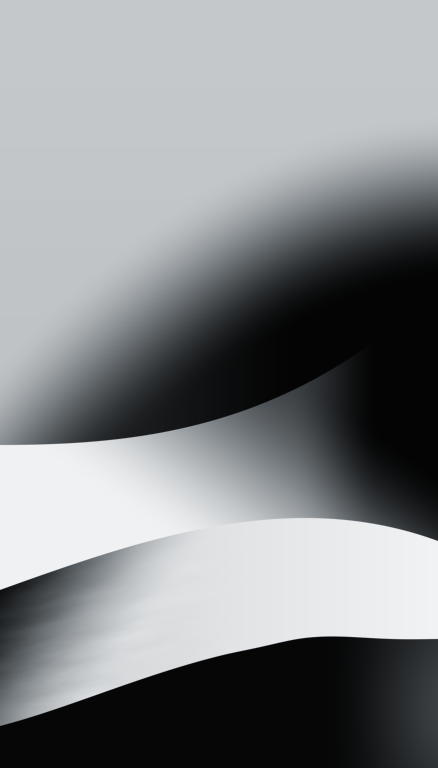
Write a WebGL 2 fragment shader that draws this background.

```glsl
#version 300 es
precision highp float;
// Monochrome studio backdrop: a soft diagonal shadow falls across pale grey,
// and two satin ribbons sweep over it. Polynomial curves give the edges,
// smoothstep ramps give the shading, stretched value noise a faint sheen.
uniform vec2 u_resolution;
out vec4 fragColor;

float hash(vec2 p) {
  return fract(sin(dot(p, vec2(127.1, 311.7))) * 43758.5453);
}

float noise(vec2 p) {
  vec2 i = floor(p), f = fract(p);
  f = f * f * (3.0 - 2.0 * f);
  return mix(mix(hash(i), hash(i + vec2(1, 0)), f.x),
             mix(hash(i + vec2(0, 1)), hash(i + vec2(1, 1)), f.x), f.y);
}

float fbm(vec2 p) {
  float sum = 0.0, amp = 0.5;
  for (int i = 0; i < 4; i++) {
    sum += amp * noise(p);
    p = p * 2.03 + 7.1;
    amp *= 0.5;
  }
  return sum - 0.47;
}

// Heights of the three ribbon edges across the canvas
float upperEdge(float x) { return 0.4206 + x * x * (0.070 + 0.134 * x); }

float middleEdge(float x) {
  return 0.2318 + x * (0.2053 - x * (0.0099 + 0.1316 * x));
}

float lowerEdge(float x) {
  float curve = 0.0547 + x * (0.147 + x * (0.2623 + x * (0.1757 * x - 0.4717)));
  return curve - 0.003 * sin(15.7 * (x - 0.8)) * smoothstep(0.5, 0.7, x);
}

// Pale wall darkened by a broad curved shadow
float wall(vec2 p) {
  float d = p.y - (0.39 + p.x * (0.66 - 0.30 * p.x));
  float light = smoothstep(-0.14, 0.13, d / mix(1.1, 0.8, p.x));
  float shadow = mix(0.11, 0.015, smoothstep(0.25, 0.7, p.x));
  float pale = 0.765 + 0.02 * smoothstep(0.5, 1.0, p.y);
  return mix(shadow, pale, light);
}

// White ribbon that sinks diagonally into black
float upperRibbon(vec2 p) {
  float fade = smoothstep(1.1, 1.95, p.x + 2.455 * p.y);
  float deep = 0.015 + 0.225 * (1.0 - smoothstep(0.66, 0.87, p.x));
  float streaks = fbm(vec2(p.x * 5.0 + p.y * 4.0, p.y * 30.0 + p.x * 9.0));
  return mix(0.945, deep, fade) + 0.09 * streaks * fade * (1.0 - fade);
}

// Ribbon that brightens from a dark left end
float lowerRibbon(vec2 p) {
  float s = p.x + 1.5 * (middleEdge(p.x) - p.y);
  float light = smoothstep(-0.05, 0.5, s);
  float brushed = fbm(vec2(p.x * 9.0, p.y * 60.0 - p.x * 8.0));
  return 0.05 + 0.77 * light + 0.13 * p.x
       + 0.10 * brushed * (1.0 - smoothstep(0.1, 0.6, p.x));
}

// Black floor with a dim glow at the right
float ground(vec2 p) {
  float falloff = exp(-pow((p.y - 0.08) / 0.16, 2.0));
  return 0.025 + 0.24 * smoothstep(0.74, 1.05, p.x) * falloff;
}

// Cool tint, strongest in the midtones
vec3 coolTone(float v) {
  v = clamp(v, 0.0, 1.0);
  return v + vec3(-0.020, 0.0, 0.016) * 4.0 * v * (1.0 - v);
}

void main() {
  vec2 p = gl_FragCoord.xy / u_resolution;
  float soft = 0.8 / u_resolution.y;

  // Layers from back to front
  float v = wall(p);
  v = mix(v, upperRibbon(p), smoothstep(soft, -soft, p.y - upperEdge(p.x)));
  v = mix(v, lowerRibbon(p), smoothstep(soft, -soft, p.y - middleEdge(p.x)));
  v = mix(v, ground(p), smoothstep(soft, -soft, p.y - lowerEdge(p.x)));

  fragColor = vec4(coolTone(v), 1.0);
}
```
